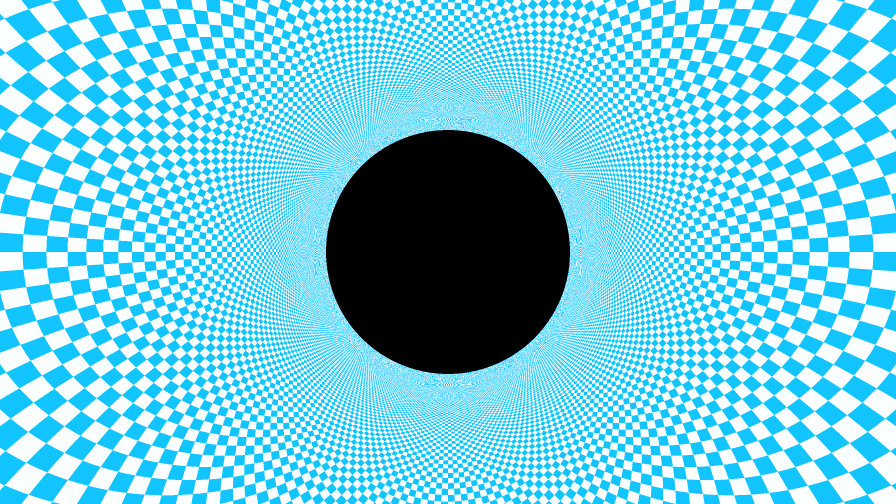
This background is drawn by a Shadertoy shader. Its source:

```glsl
#define HOLE_RADIUS 0.242
#define WARP_STRENGTH 18.62
#define SAMPLES 3
#define SKY_BLUE vec3(0.07, 0.77, 1.0)
#define WHITE vec3(0.99, 1.0, 1.0)
#define HOLE_BLACK vec3(0.0)

// Stretches the plane so that it diverges at the rim of the hole
vec2 warpAroundHole(vec2 p) {
    float radius = length(p);
    float rimDistance = max(radius - HOLE_RADIUS, 1e-5);
    return p / radius * WARP_STRENGTH / sqrt(rimDistance);
}

// 0 on even cells, 1 on odd cells
float checker(vec2 p) {
    vec2 cell = floor(p);
    return mod(cell.x + cell.y, 2.0);
}

vec3 scene(vec2 p) {
    if (length(p) < HOLE_RADIUS) return HOLE_BLACK;
    return mix(SKY_BLUE, WHITE, checker(warpAroundHole(p)));
}

void mainImage(out vec4 fragColor, in vec2 fragCoord) {
    vec3 color = vec3(0.0);

    // Average a grid of samples inside each pixel
    for (int y = 0; y < SAMPLES; y++) {
        for (int x = 0; x < SAMPLES; x++) {
            vec2 offset = (vec2(x, y) + 0.5) / float(SAMPLES) - 0.5;
            vec2 p = (fragCoord + offset - 0.5 * iResolution.xy) / iResolution.y;
            color += scene(p);
        }
    }

    fragColor = vec4(color / float(SAMPLES * SAMPLES), 1.0);
}
```
